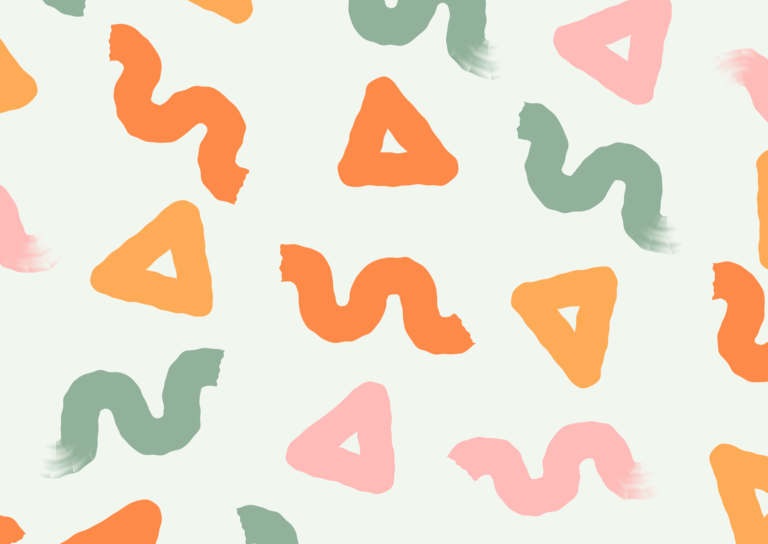
This pattern is drawn by a WebGL 1 fragment shader. Its source:

```glsl
precision highp float;
// Scattered brush squiggles and rounded hollow triangles on pale mint paper.

uniform vec2 u_resolution;

const vec3 PAPER  = vec3(0.947, 0.965, 0.938);
const vec3 ORANGE = vec3(0.995, 0.542, 0.288);
const vec3 SAGE   = vec3(0.573, 0.694, 0.604);
const vec3 PINK   = vec3(0.995, 0.735, 0.722);
const vec3 YELLOW = vec3(0.995, 0.672, 0.342);

float hash(vec2 cell, float salt) {
  return fract(sin(dot(cell, vec2(127.1, 311.7)) + salt * 74.7) * 43758.545);
}

vec2 rotate(vec2 p, float angle) {
  float c = cos(angle), s = sin(angle);
  return vec2(c * p.x - s * p.y, s * p.x + c * p.y);
}

// Position along segment ab, unclamped: 0 at a, 1 at b.
float alongSegment(vec2 p, vec2 a, vec2 b) {
  return dot(p - a, b - a) / dot(b - a, b - a);
}

float segmentDistance(vec2 p, vec2 a, vec2 b) {
  return length(p - mix(a, b, clamp(alongSegment(p, a, b), 0.0, 1.0)));
}

// Skewed sine whose flanks are nearly upright; t runs from -1 to 1.
vec2 wavePoint(float t, float phase, float height) {
  float turn = 5.4 * t + phase;
  return vec2(0.165 * t - 0.012 * sin(2.0 * turn), height * sin(turn));
}

// Coverage of one wavy stroke with blunt ends, sometimes running dry.
float squiggle(vec2 p, vec2 cell, float pixel) {
  if (hash(cell, 1.0) < 0.3) p.x = -p.x;
  if (hash(cell, 2.0) < 0.3) p = -p;
  float tilt = hash(cell, 3.0);
  p = rotate(p, -mix(-0.5, 0.85, tilt * tilt));
  float phase = 0.5 * hash(cell, 4.0) - 0.25;
  float height = mix(0.046, 0.058, hash(cell, 5.0));

  float nearest = 1.0, along = 0.0, side = 0.0;
  vec2 a = wavePoint(-1.0, phase, height);
  for (int i = 0; i < 22; i++) {
    vec2 b = wavePoint(float(i + 1) / 11.0 - 1.0, phase, height);
    float d = segmentDistance(p, a, b);
    if (d < nearest) {
      nearest = d;
      along = (float(i) + alongSegment(p, a, b)) / 22.0;
      vec2 dir = normalize(b - a);
      side = dir.x * (p.y - a.y) - dir.y * (p.x - a.x);
    }
    a = b;
  }

  // Bristle streaks roughen the cut and the dry tail.
  float bristles = sin(side * 210.0 + phase * 40.0) + 0.6 * sin(side * 470.0);
  float cut = (abs(along - 0.5) - 0.5) * 0.55 + 0.0015 * bristles;
  float ink = 1.0 - smoothstep(-pixel, pixel, max(nearest - 0.034, cut));
  float dry = smoothstep(0.87, 1.0, along + 0.012 * bristles);
  return ink * (1.0 - dry * step(0.45, hash(cell, 6.0)));
}

// Coverage of a thick triangle outline: round outside, sharp hole inside.
float triangle(vec2 p, vec2 cell, float pixel) {
  p = rotate(p, 6.283 * hash(cell, 7.0));
  float nearest = 1.0;
  vec2 corners[3];
  for (int i = 0; i < 3; i++) {
    float k = float(i);
    float angle = 2.094 * k + 0.4 * hash(cell, 8.0 + k) - 0.2;
    corners[i] = mix(0.084, 0.104, hash(cell, 11.0 + k)) * vec2(cos(angle), sin(angle));
  }
  nearest = min(segmentDistance(p, corners[0], corners[1]),
            min(segmentDistance(p, corners[1], corners[2]),
                segmentDistance(p, corners[2], corners[0])));
  return 1.0 - smoothstep(-pixel, pixel, nearest - 0.031);
}

void main() {
  float pixel = 0.9 / u_resolution.y;
  vec2 p = (gl_FragCoord.xy - 0.5 * u_resolution) / u_resolution.y;
  p = rotate(p + vec2(0.03, 0.04), 0.15);

  vec2 pitch = vec2(0.385, 0.27);
  vec2 home = floor(p / pitch + 0.5);
  vec3 color = PAPER;

  // Checkerboard of squiggles and triangles, shifted within their cells.
  for (int y = -1; y <= 1; y++) {
    for (int x = -1; x <= 1; x++) {
      vec2 cell = home + vec2(float(x), float(y));
      vec2 shift = vec2(hash(cell, 14.0), hash(cell, 15.0)) - 0.5;
      vec2 local = p - cell * pitch - 0.026 * shift;
      // Hand-drawn wobble of the outlines.
      local += 0.0016 * sin(local.yx * 75.0 + cell) + 0.0006 * sin(local.yx * 210.0);

      // Ten evenly spread slots: even ones are squiggles, odd ones triangles.
      float slot = floor(mod(3.0 * cell.x - cell.y + 0.5, 10.0));
      if (mod(slot, 2.0) < 0.5) {
        vec3 ink = slot == 4.0 ? PINK : (slot == 2.0 || slot == 8.0 ? SAGE : ORANGE);
        color = mix(color, ink, squiggle(local, cell, pixel));
      } else {
        vec3 ink = slot < 2.0 ? PINK : (slot > 8.0 ? ORANGE : YELLOW);
        color = mix(color, ink, triangle(local, cell, pixel));
      }
    }
  }
  gl_FragColor = vec4(color, 1.0);
}
```
